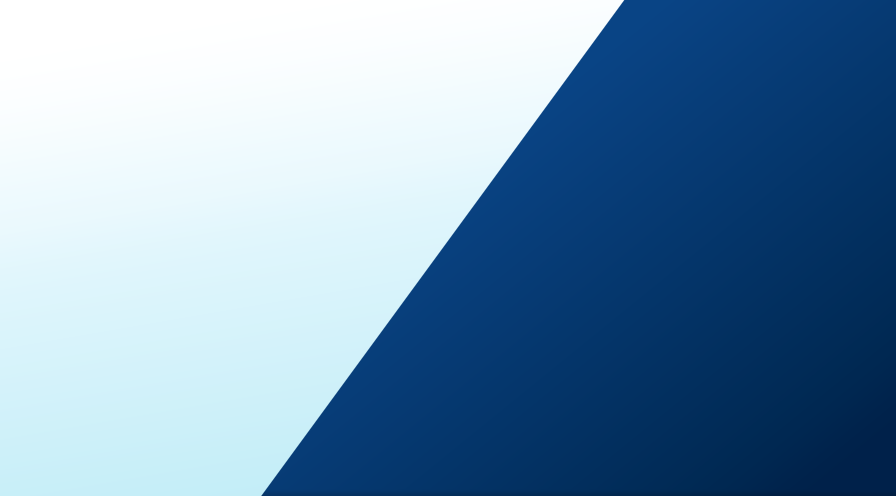
Reproduce this background procedurally as a Shadertoy shader.

```glsl
// Pale sky tint, falling from white to aqua along a slightly tilted axis
vec3 paleGradient(vec2 p) {
    float t = dot(p, vec2(0.17, 0.98));
    vec3 color = mix(vec3(1.0), vec3(0.90, 0.97, 0.992), smoothstep(0.08, 0.60, t));
    return mix(color, vec3(0.765, 0.93, 0.97), clamp((t - 0.46) / 0.61, 0.0, 1.0));
}

// Deep blue, darkening towards the lower right corner
vec3 navyGradient(vec2 p) {
    float t = dot(p, vec2(0.63, 0.77));
    vec3 color = mix(vec3(0.037, 0.265, 0.52), vec3(0.0, 0.16, 0.325),
                     clamp((t - 0.85) / 0.80, 0.0, 1.0));
    return mix(color, vec3(0.0, 0.13, 0.29), smoothstep(1.63, 1.80, t));
}

void mainImage(out vec4 fragColor, in vec2 fragCoord) {
    // Canvas units: height is 1, with y pointing down
    vec2 uv = fragCoord / iResolution.xy;
    vec2 p = vec2(uv.x * 1.794, 1.0 - uv.y);
    float pixel = 1.0 / iResolution.y;

    // Signed distance to the slanted divide, positive on the right
    vec2 foot = vec2(0.523, 1.0);
    vec2 along = normalize(vec2(1.25, 0.0) - foot);
    float divide = dot(p - foot, vec2(-along.y, along.x));

    // Blue panel with a faint shade along its base
    vec3 navy = navyGradient(p);
    navy *= 1.0 - 0.12 * smoothstep(0.985, 1.0, p.y);

    vec3 color = mix(paleGradient(p), navy, smoothstep(-0.7 * pixel, 0.7 * pixel, divide));
    fragColor = vec4(color, 1.0);
}
```
